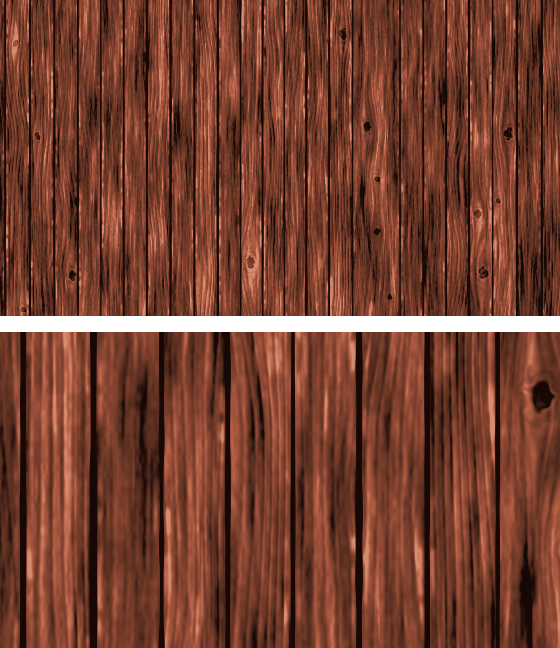
Top, the full canvas; bottom, a detail of the centre.
A Shadertoy shader for this texture:

```glsl
// Weathered red-brown boards standing side by side, with dark seams and knots.
// Lengths are in board pitches: each pixel finds its board, then streaks, growth
// rings, knots and edge wear add up to one tone that picks a colour from a ramp.

const float BOARDS = 24.0;        // pitches across the canvas
const float FIRST_SEAM = 0.25;    // position of seam number 0
const float WIDE_BOARD = 15.0;    // this board spans two pitches
const float SEAM_HALF = 0.036;    // half width of a seam
const float BASE_TONE = 0.47;
const float BOARD_CONTRAST = 0.20;
const float BLOTCH_CONTRAST = 0.38;
const float STREAK_CONTRAST = 0.52;
const float FIBRE_CONTRAST = 0.36;
const float RING_CONTRAST = 0.15;
const float RINGS_PER_PITCH = 6.5;
const int KNOT_TRIES = 4;         // possible knots on each board
const float KNOT_CHANCE = 0.14;
const float WIDE_KNOT_CHANCE = 0.9;

const vec3 SEAM_COLOR  = vec3(0.09, 0.03, 0.02);
const vec3 SHADE_COLOR = vec3(0.31, 0.16, 0.11);
const vec3 BROWN_COLOR = vec3(0.43, 0.22, 0.15);
const vec3 RUST_COLOR  = vec3(0.55, 0.28, 0.20);
const vec3 LIGHT_COLOR = vec3(0.70, 0.37, 0.27);
const vec3 WORN_COLOR  = vec3(0.84, 0.55, 0.43);

float hash(vec2 p) {
    vec3 q = fract(p.xyx * vec3(0.1031, 0.1030, 0.0973));
    q += dot(q, q.yzx + 33.33);
    return fract((q.x + q.y) * q.z);
}

float noise(vec2 p) {
    vec2 i = floor(p), f = fract(p);
    f = f * f * (3.0 - 2.0 * f);
    return mix(mix(hash(i), hash(i + vec2(1, 0)), f.x),
               mix(hash(i + vec2(0, 1)), hash(i + vec2(1, 1)), f.x), f.y);
}

// Seams drift slowly around an even spacing.
float seamX(float k) {
    float a = 6.2832 * k / 23.0;
    return k + 0.12 * sin(a) + 0.045 * sin(3.0 * a) - 0.03;
}

// Dark to worn wood, in five equal steps of tone.
vec3 woodRamp(float tone) {
    float t = tone * 5.0;
    vec3 c = mix(SEAM_COLOR, SHADE_COLOR, clamp(t, 0.0, 1.0));
    c = mix(c, BROWN_COLOR, clamp(t - 1.0, 0.0, 1.0));
    c = mix(c, RUST_COLOR, clamp(t - 2.0, 0.0, 1.0));
    c = mix(c, LIGHT_COLOR, clamp(t - 3.0, 0.0, 1.0));
    return mix(c, WORN_COLOR, clamp(t - 4.0, 0.0, 1.0));
}

void mainImage(out vec4 fragColor, in vec2 fragCoord) {
    float pixel = BOARDS / iResolution.x;
    float height = iResolution.y * pixel;
    vec2 p = fragCoord * pixel - vec2(FIRST_SEAM, 0.0);

    // Board under this pixel and its two seams
    float k = floor(p.x);
    if (p.x < seamX(k)) k -= 1.0;
    else if (p.x > seamX(k + 1.0)) k += 1.0;
    if (k == WIDE_BOARD + 1.0) k = WIDE_BOARD;
    bool wide = k == WIDE_BOARD;
    float left = seamX(k), right = seamX(k + (wide ? 2.0 : 1.0));
    float seed = k + 40.0;

    // Knots push the grain aside, with a dark core in a pale halo
    vec2 grain = p;
    float knotTone = 0.0;
    for (int i = 0; i < KNOT_TRIES; i++) {
        vec2 id = vec2(seed, float(i) * 7.0 + 3.0);
        if (hash(id) > (wide ? WIDE_KNOT_CHANCE : KNOT_CHANCE)) continue;
        vec2 center = vec2(mix(left, right, 0.2 + 0.6 * hash(id + 61.0)),
                           height * hash(id + 127.0));
        float radius = 0.11 + 0.14 * hash(id + 211.0);
        vec2 d = p - center;
        vec2 bend = d / (radius * vec2(2.0, 5.0));
        grain.x -= 0.75 * d.x * exp(-dot(bend, bend));
        float e = length(d * vec2(1.0, 0.8)) / radius + 0.7 * (noise(p * 9.0) - 0.5);
        vec2 halo = d / (radius * vec2(1.8, 6.0));
        float pale = wide ? 0.06 : 0.32 * hash(id + 307.0);
        knotTone += pale * exp(-dot(halo, halo))
                  + 0.22 * sin(e * 8.0) * exp(-0.7 * e * e)
                  - 0.55 * (1.0 - smoothstep(0.2, 1.0, e));
    }

    // Board tone, stains and long fibres
    vec2 g = grain + vec2(seed * 17.3, seed * 9.1);
    g.x += 0.12 * (noise(g * vec2(0.8, 0.6)) - 0.5);
    float tone = BASE_TONE + knotTone;
    tone += BOARD_CONTRAST * (hash(vec2(seed, 5.0)) - 0.5);
    tone += BLOTCH_CONTRAST * (noise(g * vec2(1.7, 0.45)) - 0.5);
    tone += STREAK_CONTRAST * (noise(g * vec2(8.0, 0.5)) - 0.5);
    tone += FIBRE_CONTRAST * (noise(g * vec2(19.0, 1.7)) - 0.5);
    tone += 0.16 * (noise(g * vec2(24.0, 9.0)) - 0.5);

    // Growth rings, stronger on some boards
    float ring = g.x * RINGS_PER_PITCH + 3.5 * noise(g * vec2(1.1, 0.28));
    float ringAmount = RING_CONTRAST * (0.25 + hash(vec2(seed, 11.0)));
    tone += ringAmount * sin(6.2832 * ring + 0.8 * sin(6.2832 * ring));

    // Bare scratches and dark weathered patches
    tone += 0.22 * smoothstep(0.78, 0.95, noise(g * vec2(11.0, 1.1) + 50.0));
    tone -= 0.20 * smoothstep(0.55, 0.9, noise(g * vec2(2.2, 0.3) + 90.0));

    // Worn pale edges broken along the length, then shaded dark seams
    float edge = min(p.x - left, right - p.x);
    float side = p.x - left < right - p.x ? 0.0 : 1.0;
    float wear = noise(vec2(seed * 5.7 + side * 31.0, p.y * 0.9));
    wear *= 0.5 + noise(vec2(seed * 3.1 + side * 23.0, p.y * 5.0));
    float rim = exp(-pow((edge - 0.085) / 0.045, 2.0));
    tone += 0.5 * rim * smoothstep(0.4, 0.95, wear);
    tone -= 0.16 * exp(-edge * 13.0);
    float seamId = k + side * (wide ? 2.0 : 1.0);
    float halfWidth = SEAM_HALF * (0.75 + 0.6 * hash(vec2(seamId + 70.0, 2.0)))
                    + 0.02 * (noise(vec2(seamId * 8.3 + 90.0, p.y * 2.0)) - 0.5);
    float wood = smoothstep(-0.6 * pixel, 0.6 * pixel, edge - halfWidth);

    fragColor = vec4(mix(SEAM_COLOR, woodRamp(tone), wood), 1.0);
}
```
